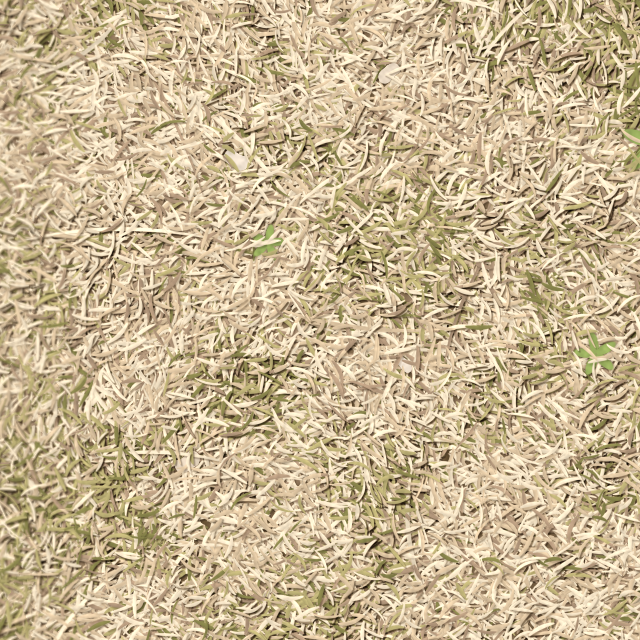
A WebGL 2 fragment shader for this texture:

```glsl
#version 300 es
precision highp float;
// Sunlit dry grass: many layers of short, bent, tapered blades scattered on
// rotated grids, each with a soft offset shadow, over dark soil. Long stalks,
// pale pebbles and small leaf rosettes are scattered among the top layers.
uniform vec2 u_resolution;
out vec4 fragColor;

const vec3 CREAM = vec3(0.99, 0.92, 0.80), TAN = vec3(0.88, 0.78, 0.64);
const vec3 BROWN = vec3(0.71, 0.60, 0.49), SOIL = vec3(0.36, 0.28, 0.17);
const vec3 OLIVE = vec3(0.75, 0.70, 0.47), DARK_OLIVE = vec3(0.51, 0.46, 0.27);
const vec3 LEAF = vec3(0.62, 0.70, 0.38), PEBBLE = vec3(0.97, 0.92, 0.86);
const vec3 SHADE = vec3(0.36, 0.30, 0.22);     // shadow multiplier
const vec2 SHADOW_SHIFT = vec2(0.0022, -0.0028);
const int UNDER_LAYERS = 12, TOP_LAYERS = 3;
const float BLADE_CELL = 0.026;
const float BLADE_WIDTH = 0.0027;              // half width
const float EDGE = 0.0012;                     // edge softness in focus
const float EDGE_BLUR = 0.0032;                // edge softness at the left side
const float TAU = 6.2832;

// Integer hash: three values in 0..1 per cell and seed
vec3 hash3(vec2 cell, float seed) {
  uvec3 v = uvec3(ivec3(vec3(cell, seed))) * 1664525u + 1013904223u;
  v.x += v.y * v.z; v.y += v.z * v.x; v.z += v.x * v.y;
  v ^= v >> 16u;
  v.x += v.y * v.z; v.y += v.z * v.x; v.z += v.x * v.y;
  return vec3(v >> 8u) / 16777216.0;
}
float noise(vec2 p, float seed) {
  vec2 i = floor(p), f = fract(p);
  f = f * f * (3.0 - 2.0 * f);
  float below = mix(hash3(i, seed).x, hash3(i + vec2(1, 0), seed).x, f.x);
  float above = mix(hash3(i + vec2(0, 1), seed).x, hash3(i + vec2(1, 1), seed).x, f.x);
  return mix(below, above, f.y);
}
mat2 rotation(float a) {
  float c = cos(a), s = sin(a);
  return mat2(c, s, -s, c);
}

// Coverage of a tapered, bent blade lying along x
float blade(vec2 q, float len, float width, float bend, float soft) {
  float t = abs(q.x) / len;
  float d = abs(q.y - bend * len * (t * t - 0.4)) - width * (1.0 - 0.7 * t * t);
  return (1.0 - smoothstep(-soft, soft, d)) * (1.0 - smoothstep(0.85, 1.0, t));
}
// Smooth field of preferred blade direction
float flow(vec2 p) {
  return 0.2 + 0.6 * sin(5.0 * p.x + 3.0 * p.y) + 0.6 * sin(7.0 * p.y - 6.0 * p.x);
}
vec3 bladeColour(float pick, float green) {
  if (pick < green) return mix(mix(DARK_OLIVE, LEAF, 0.25), OLIVE, step(green * 0.35, pick));
  float dry = (pick - green) / (1.0 - green);
  return dry < 0.12 ? BROWN : (dry < 0.48 ? TAN : CREAM);
}

// One layer of blades; each darkens what lies under its shadow
void drawBlades(inout vec3 col, vec2 p, float cell, float width, float density,
                float seed, float green, float gap, float soft) {
  mat2 turn = rotation(seed * 2.4);
  vec2 home = floor(turn * p / cell);
  for (int j = -1; j <= 1; j++) for (int i = -1; i <= 1; i++) {
    vec2 id = home + vec2(i, j);
    vec3 place = hash3(id, seed), look = hash3(id, seed + 100.0);
    vec2 rel = p - ((id + place.xy) * cell) * turn;
    if (place.z > density || dot(rel, rel) > cell * cell) continue;
    vec3 shape = hash3(id, seed + 200.0);
    mat2 aim = rotation(-flow(p - rel) - (shape.x - 0.5) * 2.6);
    float len = cell * mix(0.45, 0.85, shape.y);
    float w = width * mix(0.6, 1.3, look.y), bend = (shape.z - 0.5) * 0.6;
    float shadow = blade(aim * (rel - SHADOW_SHIFT), len, w, bend, soft * 1.6);
    col *= mix(vec3(1.0), SHADE, shadow * min(look.z * look.z * gap, 0.9));
    vec2 q = aim * rel;
    vec3 tint = bladeColour(look.x, green) * (0.95 + 0.1 * shape.y);
    tint *= 1.0 + 0.06 * clamp(q.y / w, -1.0, 1.0);
    col = mix(col, tint, blade(q, len, w, bend, soft));
  }
}

// Scattered pale pebbles, or rosettes of five leaves
void drawLitter(inout vec3 col, vec2 p, float cell, float density, bool leafy, float seed, float soft) {
  vec2 home = floor(p / cell);
  for (int j = -1; j <= 1; j++) for (int i = -1; i <= 1; i++) {
    vec2 id = home + vec2(i, j);
    vec3 place = hash3(id, seed), look = hash3(id, seed + 50.0);
    if (place.z > density) continue;
    vec2 q = rotation(look.x * TAU) * (p - (id + place.xy) * cell);
    float size = mix(0.014, 0.026, look.y);
    float d = length(q * vec2(1.0, 1.8)) - size * mix(0.6, 1.1, noise(q * 70.0, seed));
    if (leafy) {
      float a = (fract(atan(q.y, q.x + 1e-6) / TAU * 5.0) - 0.5) * TAU / 5.0;
      vec2 leaf = length(q) * vec2(cos(a), sin(a)) - vec2(size, 0.0);
      d = (length(leaf * vec2(1.0, 2.4)) - size) * 0.45;
    }
    col *= mix(vec3(1.0), SHADE, 0.45 * (1.0 - smoothstep(-0.002, 0.005, d)));
    vec3 tint = leafy ? LEAF : mix(PEBBLE, TAN, 0.5 * look.z);
    tint *= 0.9 + 0.15 * noise(q * 120.0, seed + 1.0);
    col = mix(col, tint, 1.0 - smoothstep(-soft, soft, d));
  }
}

void main() {
  vec2 p = gl_FragCoord.xy / u_resolution.y;
  float soft = max(mix(EDGE_BLUR, EDGE, smoothstep(0.0, 0.2, p.x)), 0.6 / u_resolution.y);
  // Patches of greener growth and of deeper gaps
  float growth = 0.65 * noise(p * 5.0, 1.0) + 0.35 * noise(p * 13.0, 2.0);
  float green = mix(0.06, 0.5, smoothstep(0.3, 0.8, growth));
  float gap = mix(0.55, 1.6, smoothstep(0.35, 0.8, 0.5 * growth + 0.5 * noise(p * 17.0, 3.0)));
  vec3 col = mix(SOIL, BROWN, noise(p * 60.0, 4.0));
  for (int i = 0; i < UNDER_LAYERS; i++)
    drawBlades(col, p, BLADE_CELL * (0.9 + 0.04 * float(i % 6)), BLADE_WIDTH, 1.0, float(i) + 10.0, green, gap, soft);
  drawLitter(col, p, 0.20, 0.22, false, 301.0, soft);
  drawLitter(col, p, 0.33, 0.25, true, 302.0, soft);
  drawBlades(col, p, 0.20, 0.0030, 0.45, 40.0, 0.05, 0.8, soft);
  drawBlades(col, p, 0.45, 0.0060, 0.25, 41.0, 0.0, 0.9, soft);
  for (int i = 0; i < TOP_LAYERS; i++)
    drawBlades(col, p, BLADE_CELL * 1.15, BLADE_WIDTH, 0.7, float(i) + 60.0, green, gap, soft);
  fragColor = vec4(clamp(col * (0.95 + 0.1 * noise(p * 200.0, 5.0)), 0.0, 1.0), 1.0);
}
```
